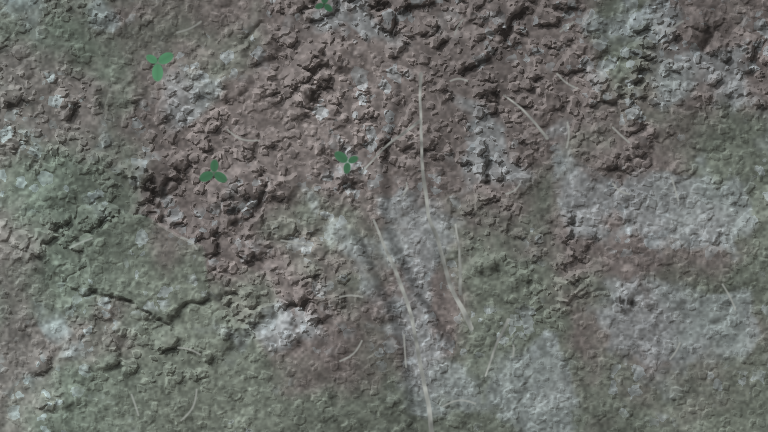
Reproduce this texture procedurally as a Shadertoy shader.

```glsl
// Damp crumbly garden soil with clods, pale flakes, dry stalks and seedlings.
#define BROWN vec3(0.425, 0.400, 0.390)
#define OLIVE vec3(0.390, 0.412, 0.378)
#define PALE vec3(0.550, 0.580, 0.590)
#define STRAW vec3(0.600, 0.610, 0.590)
#define LEAF vec3(0.270, 0.430, 0.320)
#define LIGHT_DIR vec2(-0.6, 0.8)
#define RELIEF 0.40
#define GRIT 0.30
#define EXPOSURE 1.03

float hash(vec2 p) {
    p = fract(p * vec2(123.34, 456.21) + 0.37);
    p += dot(p, p + 45.32);
    return fract(p.x * p.y);
}

float noise(vec2 p) {
    vec2 i = floor(p), f = fract(p);
    f = f * f * (3.0 - 2.0 * f);
    return mix(mix(hash(i), hash(i + vec2(1, 0)), f.x),
               mix(hash(i + vec2(0, 1)), hash(i + vec2(1, 1)), f.x), f.y);
}

float fbm(vec2 p) {
    float sum = 0.0, amp = 0.53;
    for (int i = 0; i < 4; i++) {
        sum += amp * noise(p);
        p = mat2(1.6, 1.2, -1.2, 1.6) * p + 7.1;
        amp *= 0.5;
    }
    return sum;
}

vec2 turn(vec2 p, float a) {
    return vec2(cos(a) * p.x + sin(a) * p.y, cos(a) * p.y - sin(a) * p.x);
}

// Irregular lumps with gaps between them, height in canvas units
float clods(vec2 p, float scale) {
    p = turn(p, 0.6) * scale;
    p += 0.7 * vec2(fbm(p * 1.7), fbm(p * 1.7 + 31.0));
    vec2 cell = floor(p);
    float h = 0.0;
    for (int k = 0; k < 9; k++) {
        vec2 id = cell + vec2(k % 3 - 1, k / 3 - 1);
        vec2 center = id + 0.1 + 0.8 * vec2(hash(id), hash(id + 17.3));
        float size = hash(id + 5.7);
        float r = mix(0.12, 0.72, size * size);
        vec2 q = abs(turn(p - center, 6.28 * hash(id + 9.1)));
        float d = max(q.x + 0.35 * q.y, 1.25 * q.y) / r;
        h = max(h, r * smoothstep(1.0, 0.5, d));
    }
    return h / scale;
}

// One broad flat crust plate at the left
float slab(vec2 p) {
    vec2 q = turn(p - vec2(0.335, 0.385), -0.45);
    q += 0.05 * vec2(fbm(p * 14.0) - 0.5, fbm(p * 14.0 + 9.0) - 0.5);
    q = abs(q) / vec2(0.17, 0.1);
    return smoothstep(1.0, 0.88, max(q.x + 0.35 * q.y, q.y));
}

// Where the ground is broken: a top band and a patch at the left
float rubble(vec2 p) {
    vec2 t = p - vec2(1.1, 0.92), l = p - vec2(0.42, 0.5);
    float area = max(exp(-8.0 * dot(t, t * vec2(0.5, 1.5))), exp(-9.0 * dot(l, l)));
    float even = 0.15 * smoothstep(0.45, 0.1, p.y);
    return smoothstep(0.42, 0.92, fbm(p * 7.0 + 3.0) + 0.38 * area - even);
}

float height(vec2 p) {
    float plate = slab(p), broken = rubble(p) * (1.0 - plate);
    float h = 0.045 * fbm(p * 5.0) + 0.009 * fbm(p * 27.0) + 0.02 * plate;
    h += (0.16 + 0.84 * broken) * (0.5 * clods(p, 8.0) + 0.8 * clods(p + 4.0, 19.0));
    return h + (0.22 + 0.6 * broken) * clods(p + 9.0, 42.0);
}

// x: distance to a bowed line, y: position along it
vec2 stalk(vec2 p, vec2 a, vec2 b, float bow) {
    vec2 ab = b - a;
    float t = clamp(dot(p - a, ab) / dot(ab, ab), 0.0, 1.0);
    vec2 axis = a + ab * t + vec2(-ab.y, ab.x) * bow * sin(3.14 * t);
    return vec2(length(p - axis), t);
}

void mainImage(out vec4 fragColor, in vec2 fragCoord) {
    vec2 p = fragCoord / iResolution.y;
    float px = 1.0 / iResolution.y;

    // Soil colour: brown earth, olive algae and dry pale crust
    float plate = slab(p), broken = rubble(p) * (1.0 - plate);
    vec2 ragged = p + 0.08 * vec2(fbm(p * 9.0), fbm(p * 9.0 + 40.0));
    float algae = fbm(ragged * 4.0 + 11.0) + 0.2 * (0.5 - p.y) - 0.15 * broken + 0.15 * plate;
    vec3 col = mix(BROWN, OLIVE, smoothstep(0.34, 0.64, algae));
    float crust = fbm(ragged * 7.0 + 23.0) + 0.12 * (p.x - 1.0) - 0.1 * plate;
    col = mix(col, PALE, 0.6 * smoothstep(0.54, 0.68, crust));
    float flake = clods(p + 2.0, 30.0) * 30.0;
    float flakeArea = smoothstep(0.46, 0.64, fbm(p * 9.0 + 50.0) + 0.06 * (p.x - 0.9));
    col = mix(col, PALE, 0.6 * smoothstep(0.12, 0.3, flake) * flakeArea);

    // Broad damp stains and fine grit
    col *= 0.80 + 0.40 * fbm(ragged * 3.5 + 70.0);
    col *= 1.0 + GRIT * (fbm(p * 48.0) - 0.5) + GRIT * (noise(p * 130.0) - 0.5);

    // Relief light and short cast shadows
    float h = height(p), e = 0.003;
    vec2 slope = vec2(height(p + vec2(e, 0)) - h, height(p + vec2(0, e)) - h) / e;
    float light = clamp(-RELIEF * dot(slope, LIGHT_DIR), -0.42, 0.24);
    col *= 1.0 + light * vec3(0.97, 1.0, 1.03);
    col *= 1.0 - 0.4 * smoothstep(0.004, 0.018, height(p + 0.014 * LIGHT_DIR) - h);

    // Long dry stalks with soft shadows
    vec4 stalks[6] = vec4[6](
        vec4(0.975, 0.83, 1.09, 0.24), vec4(0.87, 0.49, 1.00, 0.00),
        vec4(0.84, 0.60, 0.97, 0.72), vec4(1.17, 0.78, 1.27, 0.68),
        vec4(1.05, 0.48, 1.07, 0.32), vec4(1.12, 0.13, 1.18, 0.26));
    for (int i = 0; i < 6; i++) {
        vec4 s = stalks[i];
        float bow = i == 0 ? -0.07 : 0.04;
        vec2 wob = vec2(0.012 * (noise(p * 18.0) - 0.5), 0.0);
        float shade = stalk(p + vec2(0.05, 0.03) + wob, s.xy, s.zw, bow * 2.0).x;
        col *= 1.0 - (i < 2 ? 0.25 : 0.1) * smoothstep(0.018, 0.002, shade);
        vec2 d = stalk(p + wob, s.xy, s.zw, bow);
        float w = (i < 2 ? 0.0048 : 0.003) * (0.65 + 0.5 * d.y);
        vec3 bark = STRAW * (0.65 + 0.5 * noise(p * 60.0));
        col = mix(col, bark, 0.9 * smoothstep(w + px, w - px, d.x));
    }

    // Scattered straw bits, denser at the right
    vec2 id = floor(p * 8.0), q = fract(p * 8.0) - 0.5;
    float a = 6.28 * hash(id + 3.0);
    vec2 tip = vec2(cos(a), sin(a)) * mix(0.1, 0.32, hash(id + 8.0));
    float bit = stalk(q, -tip, tip, 0.3 * (hash(id + 6.0) - 0.5)).x / 8.0;
    float present = step(0.9 - 0.2 * p.x, hash(id + 1.0));
    col = mix(col, STRAW, 0.75 * present * smoothstep(0.0023 + px, 0.0023 - px, bit));

    // Seedlings: position, leaf size, brightness
    vec4 sprouts[4] = vec4[4](vec4(0.365, 0.855, 0.02, 1.3), vec4(0.495, 0.60, 0.018, 1.0),
                              vec4(0.805, 0.625, 0.017, 1.0), vec4(0.75, 0.99, 0.016, 1.0));
    for (int i = 0; i < 12; i++) {
        vec4 s = sprouts[i / 3];
        float size = s.z * (0.65 + 0.5 * hash(vec2(i, 4)));
        vec2 l = turn(p - s.xy, 2.1 * float(i % 3) + 0.5 + float(i / 3)) - vec2(size, 0.0);
        float d = (length(l * vec2(1.0, 1.6)) - size * 0.9) * 0.7;
        col = mix(col, LEAF * s.w * (0.9 + 8.0 * abs(l.y)), smoothstep(px, -px, d));
    }

    // Cool side light and darker upper edge
    col *= 1.0 + vec3(0.06, 0.11, 0.1) * smoothstep(0.45, 0.0, p.x);
    col *= 1.0 - 0.12 * smoothstep(0.75, 1.0, p.y);
    fragColor = vec4(clamp(col * EXPOSURE, 0.0, 1.0), 1.0);
}
```
